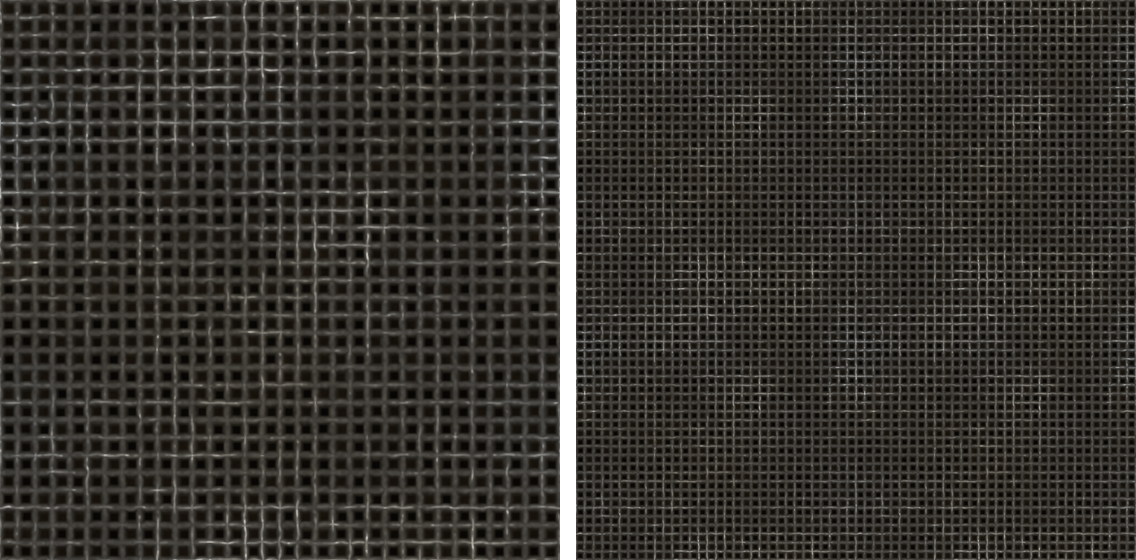
Left: one tile. Right: repeated 2 by 2.
This texture is drawn by a WebGL 1 fragment shader. Its source:

```glsl
precision highp float;
// Worn dark metal mesh: a square grid of 32 by 32 pits between ridged wires.
// Each pit is a rounded box, each wire a soft ridge with a wobbly, patchy glint;
// all the noise wraps on whole periods, so the pattern tiles.
uniform vec2 u_resolution;

const float CELLS = 32.0;
const vec3 PIT_BLACK = vec3(0.025, 0.022, 0.015);
const vec3 PIT_BROWN = vec3(0.085, 0.065, 0.040);
const vec3 WALL = vec3(0.115, 0.103, 0.082);
const vec3 BODY = vec3(0.170, 0.160, 0.142);
const vec3 RIDGE = vec3(0.295, 0.287, 0.273);
const vec3 GLINT = vec3(0.560, 0.560, 0.535);

float hash(vec2 p) {
  return fract(sin(dot(p, vec2(127.1, 311.7))) * 43758.5453);
}

// Value noise that repeats after 'period' lattice steps.
float noise(vec2 p, vec2 period, float seed) {
  vec2 i = floor(p);
  vec2 f = p - i;
  f = f * f * (3.0 - 2.0 * f);
  vec2 lo = mod(i, period);
  vec2 hi = mod(i + 1.0, period);
  float bottom = mix(hash(lo + seed), hash(vec2(hi.x, lo.y) + seed), f.x);
  float top = mix(hash(vec2(lo.x, hi.y) + seed), hash(hi + seed), f.x);
  return mix(bottom, top, f.y);
}

// Noise along one wire, with 'freq' lattice steps per cell.
float wireNoise(float line, float along, float freq, float seed) {
  return noise(vec2(line, along * freq), vec2(CELLS, CELLS * freq), seed);
}

float roundBox(vec2 p, float halfSize, float radius) {
  vec2 q = abs(p) - halfSize + radius;
  return length(max(q, 0.0)) + min(max(q.x, q.y), 0.0) - radius;
}

// Returns the ridge height (x) and the glint (y) of the nearest wire.
vec2 wire(float across, float along, float patchy, float seed, float px) {
  float line = floor(across + 0.5);
  float wobble = wireNoise(line, along, 2.0, seed) - 0.5;
  float dist = abs(across - line + 0.11 * wobble);

  // Wear differs by wire, by segment and by fine scratch.
  float wear = 0.25 * hash(vec2(mod(line, CELLS), seed))
             + 0.45 * wireNoise(line, along, 1.0, seed + 11.0)
             + 0.30 * wireNoise(line, along, 4.0, seed + 23.0);
  float ridge = (1.0 - smoothstep(0.03, 0.17 + px, dist)) * (0.55 + 0.6 * wear);
  float thin = 1.0 - smoothstep(0.01, 0.05 + px, dist);
  float glint = thin * smoothstep(0.42, 0.85, wear + 0.35 * (patchy - 0.5));
  return vec2(ridge, glint);
}

// Pit colour inside a cell, fading to the wire body at its rim.
vec3 pit(vec2 local, vec2 cell, float px) {
  vec2 shift = vec2(hash(cell + 3.1), hash(cell + 7.7)) - 0.5;
  float rim = roundBox(local + 0.05 * shift, 0.26, 0.06);
  float core = roundBox(local + vec2(-0.02, 0.03) + 0.09 * shift, 0.18, 0.05);
  float depth = hash(cell + 17.3);
  vec3 bottom = mix(PIT_BROWN, PIT_BLACK, smoothstep(0.1, 0.85, depth));
  vec3 col = mix(bottom, WALL, smoothstep(-0.05, 0.05 + px, core));
  return mix(col, BODY, smoothstep(-0.04, 0.04 + px, rim));
}

void main() {
  vec2 uv = gl_FragCoord.xy / u_resolution;
  vec2 p = uv * CELLS;
  float px = CELLS / min(u_resolution.x, u_resolution.y);
  float patchy = noise(uv * 5.0, vec2(5.0), 41.0);

  vec3 col = pit(fract(p) - 0.5, floor(p), px);

  // Wires in both directions.
  vec2 upright = wire(p.x, p.y, patchy, 5.0, px);
  vec2 level = wire(p.y, p.x, patchy, 67.0, px);
  float ridge = max(upright.x, level.x);
  float glint = max(upright.y, level.y);
  col = mix(col, RIDGE, clamp(ridge, 0.0, 1.0));
  col = mix(col, GLINT, 0.65 * glint);

  // Bright specks where the ridges are worn bare.
  float speck = noise(p * 4.0, vec2(CELLS * 4.0), 89.0);
  col += 0.22 * glint * smoothstep(0.65, 0.95, speck);

  // Fine grain, broad shading and a cool to warm drift.
  float grain = noise(p * 5.0, vec2(CELLS * 5.0), 131.0);
  col *= 0.84 + 0.26 * grain + 0.12 * patchy;
  float drift = noise(uv * 4.0, vec2(4.0), 173.0) - 0.5;
  col *= 1.0 + drift * vec3(-0.05, 0.0, 0.09);

  gl_FragColor = vec4(col, 1.0);
}
```
